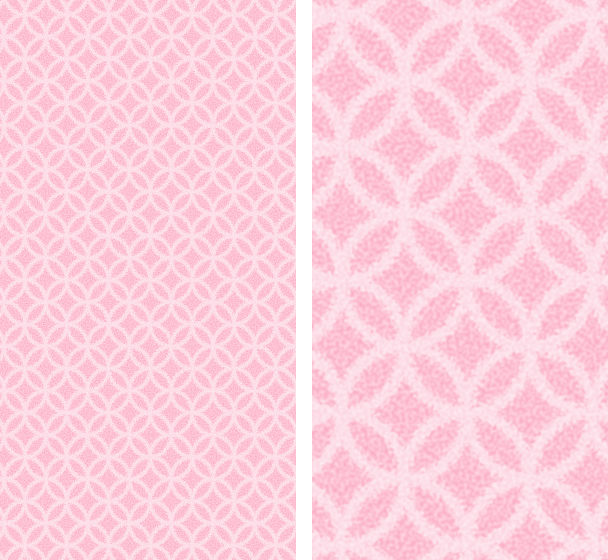
Left, the full canvas; right, a detail of the centre.
Reproduce this pattern procedurally as a WebGL 2 fragment shader.

```glsl
#version 300 es
precision highp float;

#define REPEATS vec2(7.08, 12.66)
#define NODE_ORIGIN vec2(0.508, 0.5)
#define LINE_HALF_WIDTH 0.048
#define LINE_SOFTNESS 0.030
#define GRAIN_DENSITY 390.0
#define GRAIN_TONE 0.13
#define GRAIN_SPREAD 0.055
#define FILL_COLOR vec3(0.99, 0.755, 0.825)
#define LINE_COLOR vec3(0.99, 0.875, 0.912)

uniform vec2 u_resolution;
out vec4 fragColor;

// Random unit gradient for a lattice point
vec2 latticeGradient(vec2 cell) {
    uvec2 k = uvec2(ivec2(cell));
    uint h = k.x * 1597u ^ k.y * 51749u;
    h = (h ^ (h >> 15)) * 739391u;
    h = (h ^ (h >> 13)) * 974711u;
    h ^= h >> 16;
    float angle = float(h & 65535u) / 65536.0 * 6.28319;
    return vec2(cos(angle), sin(angle));
}

float gradientNoise(vec2 p) {
    vec2 cell = floor(p);
    vec2 f = p - cell;
    vec2 blend = f * f * f * (f * (f * 6.0 - 15.0) + 10.0);
    vec2 right = vec2(1.0, 0.0);
    vec2 up = vec2(0.0, 1.0);
    float a = dot(latticeGradient(cell), f);
    float b = dot(latticeGradient(cell + right), f - right);
    float c = dot(latticeGradient(cell + up), f - up);
    float d = dot(latticeGradient(cell + 1.0), f - 1.0);
    return mix(mix(a, b, blend.x), mix(c, d, blend.x), blend.y);
}

// Distance to a square grid of touching circles, one per unit cell
float circleGrid(vec2 p) {
    return abs(length(fract(p) - 0.5) - 0.5);
}

void main() {
    vec2 uv = gl_FragCoord.xy / u_resolution;

    // Fine grain, turned off the pixel axes
    vec2 grainPos = mat2(0.8, 0.6, -0.6, 0.8) * gl_FragCoord.xy / u_resolution.y * GRAIN_DENSITY;
    float grain = gradientNoise(grainPos);
    vec2 scatter = vec2(gradientNoise(grainPos + 517.3), gradientNoise(grainPos + 1031.7));

    // Two interleaved circle grids form the petals
    vec2 p = (uv - NODE_ORIGIN) * REPEATS + scatter * GRAIN_SPREAD;
    float dist = min(circleGrid(p + vec2(0.5, 0.0)), circleGrid(p + vec2(0.0, 0.5)));

    // Soft powdery line
    float pixel = REPEATS.y / u_resolution.y;
    float soft = max(LINE_SOFTNESS, pixel);
    float line = 1.0 - smoothstep(LINE_HALF_WIDTH - soft, LINE_HALF_WIDTH + soft, dist);

    // Grain is stronger on the fill than on the lines
    vec3 color = mix(FILL_COLOR, LINE_COLOR, line);
    color += grain * GRAIN_TONE * mix(1.0, 0.5, line) * vec3(0.15, 1.0, 0.75);
    fragColor = vec4(clamp(color, 0.0, 1.0), 1.0);
}
```
